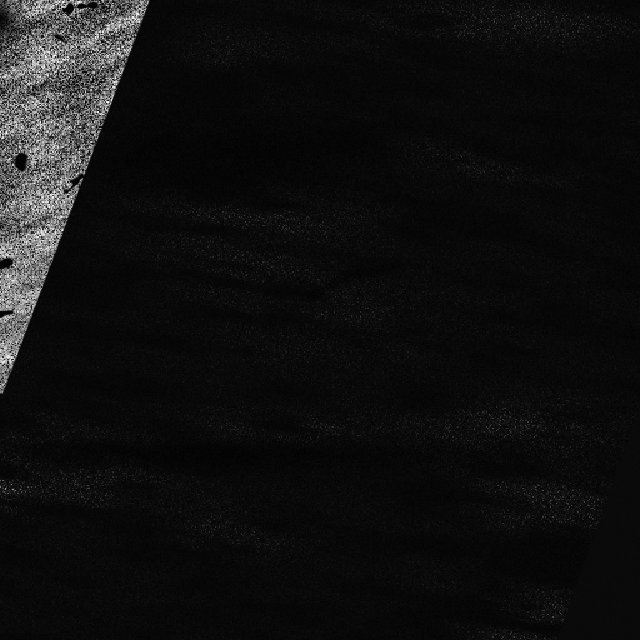
Reproduce this texture map procedurally as a WebGL 2 fragment shader.

```glsl
#version 300 es
precision highp float;
// A nearly black, grainy field with faint drifting bands of speckle, cut by
// a bright noisy wedge at upper left and a smooth dark wedge at lower right.
// Hashed grain is weighted by stretched value noise and soft elliptical glows.
uniform vec2 u_resolution;
out vec4 fragColor;

float hash(vec2 p) {
  vec3 q = fract(p.xyx * vec3(0.1031, 0.1030, 0.0973));
  q += dot(q, q.yzx + 33.33);
  return fract((q.x + q.y) * q.z);
}

float noise(vec2 p) {
  vec2 i = floor(p), f = fract(p);
  f = f * f * (3.0 - 2.0 * f);
  return mix(mix(hash(i), hash(i + vec2(1, 0)), f.x),
             mix(hash(i + vec2(0, 1)), hash(i + vec2(1, 1)), f.x), f.y);
}

float fbm(vec2 p) {
  float sum = 0.0, amp = 0.5;
  for (int i = 0; i < 5; i++) {
    sum += amp * noise(p);
    p = mat2(1.6, 1.2, -1.2, 1.6) * p + 7.3;
    amp *= 0.5;
  }
  return sum;
}

// Soft ellipse: centre and radii, sheared by slope
float glow(vec2 p, vec4 e, float slope) {
  vec2 d = p - e.xy;
  d.y -= slope * d.x;
  d /= e.zw;
  return exp(-dot(d, d));
}

float segment(vec2 p, vec2 a, vec2 b) {
  vec2 d = b - a;
  return length(p - a - d * clamp(dot(p - a, d) / dot(d, d), 0.0, 1.0));
}

// Faint bands: centre and radii
const vec4 BANDS[11] = vec4[11](
  vec4(0.81, 0.97, 0.22, 0.035), vec4(0.77, 0.74, 0.13, 0.02),
  vec4(0.40, 0.66, 0.20, 0.035), vec4(0.36, 0.58, 0.12, 0.03),
  vec4(0.53, 0.50, 0.18, 0.06), vec4(0.46, 0.333, 0.14, 0.022),
  vec4(0.81, 0.33, 0.14, 0.04), vec4(0.01, 0.24, 0.035, 0.035),
  vec4(0.14, 0.25, 0.12, 0.05), vec4(0.87, 0.20, 0.12, 0.05),
  vec4(0.83, 0.03, 0.10, 0.045));
const float STRENGTH[11] = float[11](0.8, 0.7, 0.7, 0.8, 0.5, 0.8,
  0.9, 1.8, 0.7, 1.1, 1.9);

float darkField(vec2 p, vec2 cell) {
  float bands = 0.13 + 0.4 * glow(p, vec4(0.35, 0.91, 0.08, 0.05), 0.0)
              + 0.5 * glow(p, vec4(0.36, 0.17, 0.12, 0.04), 0.0)
              + 0.6 * glow(p, vec4(0.08, 0.33, 0.10, 0.03), 0.0);
  for (int i = 0; i < 11; i++) {
    float slope = i == 1 || i > 8 ? -0.22 : 0.0;
    bands += STRENGTH[i] * glow(p, BANDS[i], slope);
  }
  float streaks = fbm(vec2(p.x * 9.0, p.y * 38.0 + p.x * 5.0));
  float density = bands * smoothstep(0.22, 0.72, streaks);

  // Calm patches and dim diagonal creases
  float calm = glow(p, vec4(0.36, 0.76, 0.25, 0.06), 0.0)
             + glow(p, vec4(0.40, 0.29, 0.38, 0.022), 0.0);
  float wobble = 0.012 * (noise(p * 55.0) - 0.5);
  float crease = min(segment(p, vec2(0.49, 0.535), vec2(0.545, 0.572)),
                     segment(p, vec2(0.545, 0.572), vec2(0.62, 0.585)));
  crease = min(crease, segment(p, vec2(0.21, 0.75), vec2(0.27, 0.78)));
  calm += 0.8 * (1.0 - smoothstep(0.003, 0.014, crease + wobble));
  density *= 1.0 - 0.8 * min(calm, 1.0);

  float grain = hash(cell + 19.0);
  float spark = pow(hash(cell + 83.0), 12.0);
  float v = 0.023 + 0.011 * streaks + 0.025 * density;
  v += (grain - 0.5) * (0.018 + 0.055 * density);
  return v + spark * density * 0.26 - 0.01 * min(calm, 1.0);
}

float brightWedge(vec2 p, vec2 cell) {
  float layers = fbm(vec2(p.x * 16.0, p.y * 48.0 - p.x * 22.0));
  float grain = hash(cell + 5.0) + hash(cell + 41.0) - 1.0;
  float upper = smoothstep(0.48, 0.85, p.y);
  float v = mix(0.58, 0.46, upper) + (layers - 0.48) * 0.75;
  v += grain * mix(0.30, 0.46, upper);
  v *= 1.0 - 0.75 * step(0.91, hash(cell + 127.0));

  // Black scars and the shaded top corner
  float d = segment(p, vec2(0.10, 0.985), vec2(0.15, 0.993));
  d = min(d, segment(p, vec2(0.03, 0.74), vec2(0.034, 0.757)) - 0.002);
  d = min(d, segment(p, vec2(0.105, 0.70), vec2(0.128, 0.724)));
  d = min(d, segment(p, vec2(0.0, 0.585), vec2(0.015, 0.589)));
  d = min(d, segment(p, vec2(0.0, 0.51), vec2(0.018, 0.514)));
  d = min(d, segment(p, vec2(0.085, 0.945), vec2(0.10, 0.935)) + 0.001);
  d += 0.010 * (noise(p * 110.0) - 0.5);
  v *= smoothstep(0.002, 0.006, d);
  v *= 1.0 - 0.95 * glow(p, vec4(0.0, 0.97, 0.026, 0.032), 0.0);
  return clamp(v, 0.02, 0.97);
}

void main() {
  vec2 p = gl_FragCoord.xy / u_resolution;
  vec2 cell = floor(p * 512.0);
  float aa = 1.0 / u_resolution.y;
  float v = darkField(p, cell);

  // Smooth lower-right wedge
  float right = p.x - 0.87 - 0.36 * p.y;
  v = mix(v, 0.034 + 0.008 * hash(cell), smoothstep(-aa, aa, right));

  // Bright upper-left wedge with a short flat foot
  float left = min(0.234 - 0.374 * (1.0 - p.y) - p.x, p.y - 0.385);
  v = mix(v, brightWedge(p, cell), smoothstep(-aa, aa, left));
  fragColor = vec4(vec3(v), 1.0);
}
```
